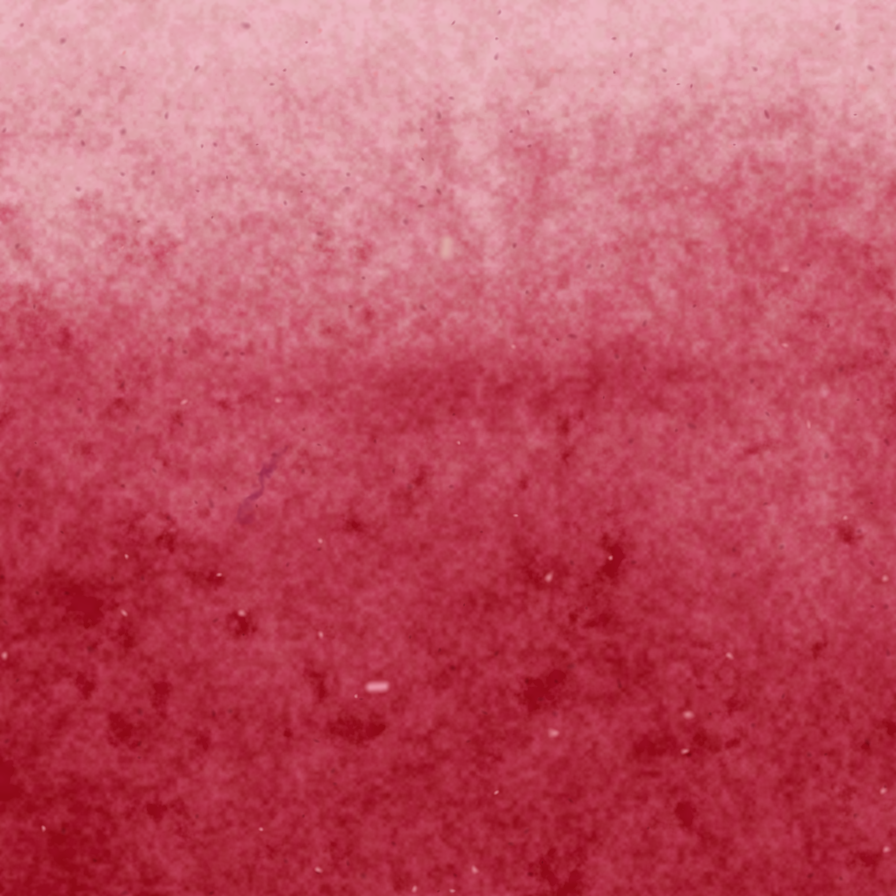
This texture is drawn by a WebGL 1 fragment shader. Its source:

```glsl
precision highp float;
// Worn crimson plaster that fades upward to pale pink, with stains, streaks and flecks.
uniform vec2 u_resolution;

float hash(vec2 p) {
  vec3 q = fract(vec3(p.xyx) * 0.1031);
  q += dot(q, q.yzx + 33.33);
  return fract((q.x + q.y) * q.z);
}

float noise(vec2 p) {
  vec2 i = floor(p), f = fract(p);
  f = f * f * (3.0 - 2.0 * f);
  return mix(mix(hash(i), hash(i + vec2(1, 0)), f.x),
             mix(hash(i + vec2(0, 1)), hash(i + vec2(1, 1)), f.x), f.y);
}

// Layered noise centred on zero
float fbm(vec2 p) {
  float sum = 0.0, amp = 0.5;
  for (int i = 0; i < 5; i++) {
    sum += amp * (noise(p) - 0.5);
    p = mat2(1.6, 1.2, -1.2, 1.6) * p + 17.3;
    amp *= 0.6;
  }
  return sum;
}

float blob(vec2 p, vec2 centre, vec2 radius) {
  vec2 d = (p - centre) / radius;
  return exp(-dot(d, d));
}

float stroke(vec2 p, vec2 a, vec2 b, float width) {
  vec2 ab = b - a;
  float h = clamp(dot(p - a, ab) / dot(ab, ab), 0.0, 1.0);
  return 1.0 - smoothstep(0.0, width, length(p - a - ab * h));
}

// Pigment ramp from pale pink to deep crimson
vec3 pigment(float k) {
  vec3 c = mix(vec3(0.92, 0.71, 0.75), vec3(0.89, 0.64, 0.68), smoothstep(0.0, 0.2, k));
  c = mix(c, vec3(0.83, 0.49, 0.55), clamp((k - 0.2) / 0.2, 0.0, 1.0));
  c = mix(c, vec3(0.78, 0.33, 0.41), clamp((k - 0.4) / 0.2, 0.0, 1.0));
  c = mix(c, vec3(0.73, 0.23, 0.32), clamp((k - 0.6) / 0.15, 0.0, 1.0));
  c = mix(c, vec3(0.68, 0.16, 0.24), clamp((k - 0.75) / 0.13, 0.0, 1.0));
  return mix(c, vec3(0.58, 0.04, 0.11), clamp((k - 0.88) / 0.2, 0.0, 1.0));
}

// Broad vertical fade
float fade(float depth) {
  float k = mix(0.07, 0.23, smoothstep(0.0, 0.16, depth));
  k += 0.22 * smoothstep(0.12, 0.34, depth);
  k += 0.23 * smoothstep(0.30, 0.45, depth);
  return k + 0.20 * smoothstep(0.44, 0.85, depth);
}

// Large dark stains
float stains(vec2 p) {
  float s = 0.14 * blob(p, vec2(0.0, 0.15), vec2(0.08, 0.05));
  s += 0.13 * blob(p, vec2(0.03, 0.34), vec2(0.20, 0.09));
  s += 0.10 * blob(p, vec2(0.06, 0.02), vec2(0.18, 0.13));
  s += 0.13 * blob(p, vec2(0.50, 0.55), vec2(0.09, 0.04));
  s += 0.14 * blob(p, vec2(0.68, 0.57), vec2(0.12, 0.05));
  s += 0.22 * blob(p, vec2(0.98, 0.72), vec2(0.12, 0.08));
  s += 0.12 * blob(p, vec2(0.82, 0.83), vec2(0.10, 0.11));
  s += 0.17 * blob(p, vec2(0.59, 0.82), vec2(0.02, 0.06));
  s += 0.09 * blob(p, vec2(0.49, 0.87), vec2(0.05, 0.02));
  s += 0.12 * blob(p, vec2(0.75, 0.18), vec2(0.025, 0.05));
  s += 0.11 * blob(p, vec2(0.70, 0.27), vec2(0.04, 0.06));
  s += 0.07 * blob(p, vec2(0.06, 0.61), vec2(0.12, 0.05));
  return s + 0.08 * blob(p, vec2(0.58, 0.37), vec2(0.16, 0.05));
}

// Lighter worn patches
float wear(vec2 p) {
  float s = 0.10 * blob(p, vec2(0.02, 0.77), vec2(0.16, 0.08));
  s += 0.08 * blob(p, vec2(0.24, 0.46), vec2(0.13, 0.06));
  s += 0.10 * blob(p, vec2(0.90, 0.42), vec2(0.15, 0.14));
  s += 0.06 * blob(p, vec2(0.32, 0.28), vec2(0.15, 0.07));
  return s + 0.06 * blob(p, vec2(0.19, 0.06), vec2(0.05, 0.10));
}

// Scattered soft specks, one candidate per cell
float specks(vec2 p, float cells, float density, float seed) {
  p += 0.006 * vec2(noise(p * 90.0), noise(p * 90.0 + 37.0));
  vec2 id = floor(p * cells), f = fract(p * cells);
  vec2 centre = 0.35 + 0.3 * vec2(hash(id + seed), hash(id + seed + 41.7));
  float radius = 0.15 + 0.2 * hash(id + seed + 9.1);
  float mask = 1.0 - smoothstep(0.0, radius, length(f - centre));
  return mask * step(1.0 - density, hash(id + seed + 73.9));
}

void main() {
  vec2 p = gl_FragCoord.xy / u_resolution;
  vec2 warped = p + 0.08 * vec2(fbm(p * 14.0), fbm(p * 14.0 + 50.0));
  float k = fade(1.0 - p.y + 0.07 * fbm(p * 5.0));
  k += stains(warped) * (0.35 + 1.3 * noise(p * 32.0 + 6.0)) - wear(warped);

  // Mottling, ragged clots, vertical drips in the pale band, and fine grain
  k += 0.13 * fbm(p * 11.0 + 3.0) + 0.24 * fbm(p * 36.0 + 8.0);
  k += 0.30 * smoothstep(0.12, 0.45, fbm(p * 22.0 + 61.0)) * smoothstep(0.95, 0.7, p.y);
  float drips = noise(vec2(p.x * 60.0, p.y * 7.0)) - 0.5;
  k += 0.12 * drips * smoothstep(0.60, 0.75, p.y) * smoothstep(0.2, 0.6, p.x);
  k += 0.17 * (noise(p * 125.0) - 0.5) + 0.10 * (noise(p * 240.0) - 0.5);
  vec3 color = pigment(clamp(k + 0.015, 0.0, 1.08));
  color += 0.05 * (noise(p * 100.0 + 31.0) - 0.5) * vec3(0.7, 0.3, 1.0);

  // Dark pits and pale flecks
  color = mix(color, color * vec3(0.75, 0.5, 0.6), 0.6 * specks(p, 60.0, 0.06, 5.0));
  color = mix(color, vec3(0.90, 0.56, 0.60), 0.8 * specks(p, 46.0, 0.035, 19.0));

  // Diagonal scratch and the two largest chips
  float broken = 0.2 + 0.6 * noise(p * 70.0);
  color = mix(color, vec3(0.57, 0.12, 0.28), broken * stroke(warped, vec2(0.318, 0.482), vec2(0.278, 0.395), 0.009));
  color = mix(color, vec3(0.88, 0.68, 0.66), 0.9 * stroke(p, vec2(0.499, 0.731), vec2(0.497, 0.718), 0.011));
  color = mix(color, vec3(0.93, 0.60, 0.68), 0.9 * stroke(p, vec2(0.414, 0.233), vec2(0.429, 0.234), 0.009));
  gl_FragColor = vec4(color, 1.0);
}
```
